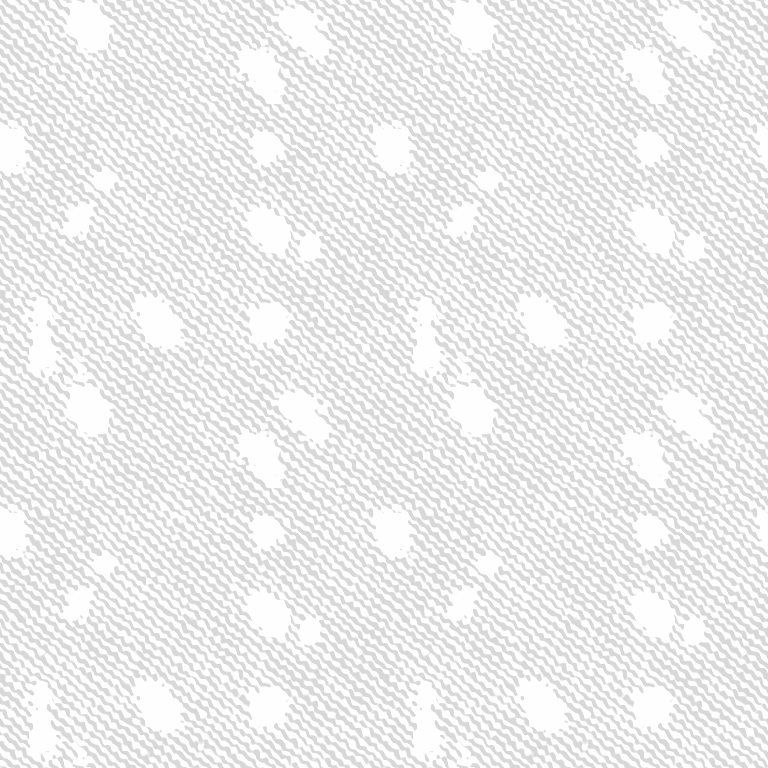
A three.js fragment shader for this pattern:

```glsl
varying vec2 vUv;

const vec3 PAPER = vec3(0.996);
const vec3 THREAD = vec3(0.848);
const float TAU = 6.2831853;

const float TILES = 2.0;               // repeats of the swatch across the canvas
const vec2 TWILL = vec2(30.0, 35.0);   // diagonal ribs per swatch
const vec2 STEPS = vec2(36.0, -12.0);  // notches along the ribs per swatch
const float STEP_BEND = 0.09;
const float STEP_SWELL = 0.42;
const float WOBBLE = 0.42;
const float ROUGHNESS = 0.9;
const float GRAIN = 0.85;
const float SHADING = 0.3;
const float RIB_LEVEL = 0.0;           // higher gives thinner ribs
const float SOFTNESS = 0.5;

const float PATCH_GRID = 4.0;
const float PATCH_JITTER = 0.85;
const vec2 PATCH_RADIUS = vec2(0.024, 0.054);
const vec2 PATCH_STRETCH = vec2(1.2, 2.1);
const float PATCH_TILT = 1.7;
const float PATCH_WARP = 0.034;
const float PATCH_FRAY = 0.024;

float hash(vec2 p) {
  vec3 q = fract(vec3(p.xyx) * 0.1031);
  q += dot(q, q.yzx + 33.33);
  return fract((q.x + q.y) * q.z);
}

// Value noise that wraps after the given number of cells
float noise(vec2 uv, float cells, float seed) {
  vec2 p = uv * cells;
  vec2 i = floor(p);
  vec2 f = fract(p);
  f = f * f * (3.0 - 2.0 * f);
  vec2 a = mod(i, cells) + seed;
  vec2 b = mod(i + 1.0, cells) + seed;
  return mix(mix(hash(a), hash(vec2(b.x, a.y)), f.x),
             mix(hash(vec2(a.x, b.y)), hash(b), f.x), f.y);
}

// Signed height of the diagonal ribs, positive on the thread
float twill(vec2 uv) {
  float notch = TAU * (dot(uv, STEPS) + 0.5 * noise(uv, 22.0, 5.0));
  float phase = dot(uv, TWILL) + STEP_BEND * sin(notch);
  phase += WOBBLE * (noise(uv, 40.0, 11.0) - 0.5);
  float rib = sin(TAU * phase) + STEP_SWELL * sin(notch + 1.9);
  rib += ROUGHNESS * (noise(uv, 76.0, 47.0) - 0.5);
  rib += GRAIN * (noise(uv, 128.0, 61.0) - 0.5);
  return rib + SHADING * (noise(uv, 9.0, 23.0) - 0.5);
}

// Inner distance to the nearest worn patch, positive inside
float wornPatches(vec2 uv) {
  vec2 home = floor(uv * PATCH_GRID);
  float inside = -1.0;
  for (int y = -1; y <= 1; y++) {
    for (int x = -1; x <= 1; x++) {
      vec2 cell = home + vec2(float(x), float(y));
      vec2 id = mod(cell, PATCH_GRID);
      // One cell in each row stays empty
      if (abs(mod(id.x + 2.0 * id.y, PATCH_GRID) - 3.0) < 0.5) continue;
      vec2 jitter = vec2(hash(id + 3.0), hash(id + 19.0)) - 0.5;
      vec2 d = uv - (cell + 0.5 + PATCH_JITTER * jitter) / PATCH_GRID;
      float angle = PATCH_TILT * (hash(id + 31.0) - 0.5);
      float c = cos(angle);
      float s = sin(angle);
      d = vec2(c * d.x + s * d.y, c * d.y - s * d.x);
      float radius = mix(PATCH_RADIUS.x, PATCH_RADIUS.y, hash(id + 53.0));
      d.y /= mix(PATCH_STRETCH.x, PATCH_STRETCH.y, hash(id + 71.0));
      inside = max(inside, radius - length(d));
    }
  }
  inside += PATCH_WARP * (noise(uv, 15.0, 83.0) - 0.5);
  return inside + PATCH_FRAY * (noise(uv, 72.0, 97.0) - 0.5);
}

void main() {
  vec2 uv = fract(vUv * TILES);
  float wear = 3.2 * smoothstep(-0.007, 0.01, wornPatches(uv));
  float height = twill(uv) - RIB_LEVEL - wear;
  float thread = smoothstep(-SOFTNESS, SOFTNESS, height);
  gl_FragColor = vec4(mix(PAPER, THREAD, thread), 1.0);
}
```
